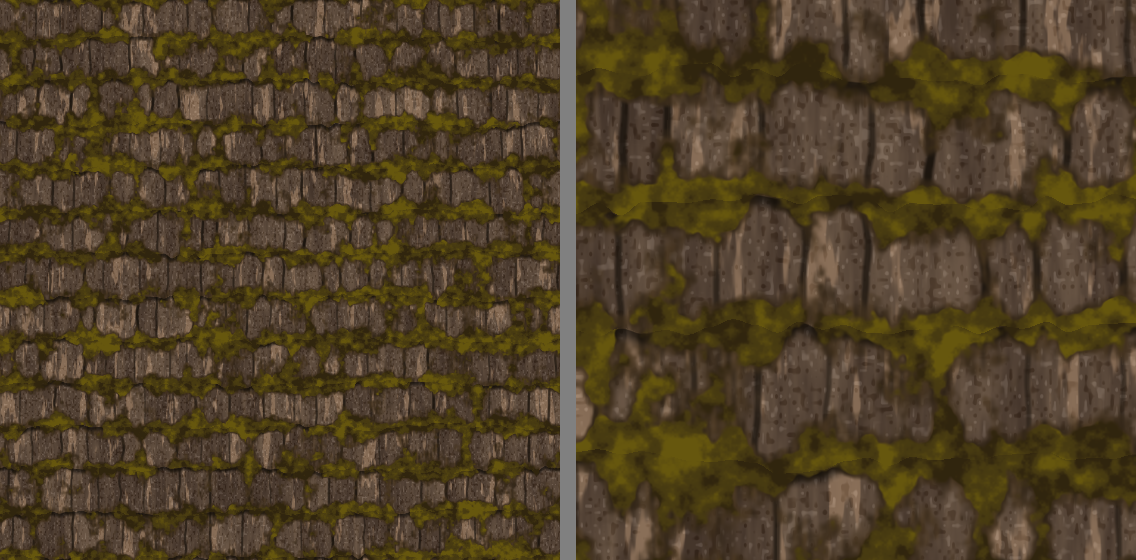
Left, the full canvas; right, a detail of the centre.
This texture is drawn by a Shadertoy shader. Its source:

```glsl
// Weathered wooden shingles in thirteen rows, overgrown with moss along the laps.

float hash(vec2 p) {
    vec3 q = fract(p.xyx * vec3(0.1031, 0.1030, 0.0973));
    q += dot(q, q.yzx + 33.33);
    return fract((q.x + q.y) * q.z);
}

// Value noise that wraps over the canvas; cells holds whole numbers.
float noise(vec2 p, vec2 cells) {
    p *= cells;
    vec2 i = floor(p), f = p - i;
    f = f * f * (3.0 - 2.0 * f);
    vec2 a = mod(i, cells), b = mod(i + 1.0, cells);
    float low = mix(hash(a + cells), hash(vec2(b.x, a.y) + cells), f.x);
    float high = mix(hash(vec2(a.x, b.y) + cells), hash(b + cells), f.x);
    return mix(low, high, f.y);
}

float fbm(vec2 p, vec2 cells) {
    float sum = 0.0, weight = 0.533;
    for (int k = 0; k < 4; k++) {
        sum += weight * noise(p, cells);
        cells *= 2.0;
        weight *= 0.5;
    }
    return sum;
}

void mainImage(out vec4 fragColor, in vec2 fragCoord) {
    vec2 p = fragCoord / iResolution.xy;

    // Rows with ragged, slightly wavy laps
    float y = p.y * 13.0 - 0.1;
    y += 0.16 * (noise(p, vec2(9.0, 13.0)) - 0.5) + 0.12 * (noise(p, vec2(75.0, 13.0)) - 0.5);
    float row = mod(floor(y), 13.0), rise = fract(y);
    float lap = min(rise, 1.0 - rise);

    // Shingles of uneven width: find the nearest joint and the shingle index
    float x = p.x * 19.0 + 7.0 * hash(vec2(row, 91.0));
    x += 0.07 * (noise(p, vec2(19.0, 50.0)) - 0.5);
    float cell = floor(x), shingle = cell, jointDist = 9.0, jointSeed = 0.0;
    for (float k = -1.0; k < 2.0; k++) {
        float seed = hash(vec2(mod(cell + k, 19.0), row + 40.0));
        float offset = x - (cell + k + 0.5 + 0.65 * (seed - 0.5));
        if (k == 0.0 && offset > 0.0) shingle = cell + 1.0;
        if (abs(offset) < jointDist) {
            jointDist = abs(offset);
            jointSeed = fract(seed * 37.0);
        }
    }
    float tone = hash(vec2(mod(shingle, 19.0), row + 70.0));

    // Wood: shingle tone, long grain, bleached streaks and pale flecks
    float grain = fbm(p, vec2(110.0, 14.0));
    float fiber = noise(p, vec2(330.0, 75.0));
    float speck = noise(p, vec2(380.0, 260.0));
    float light = 0.5 + 0.55 * (tone - 0.5) + 1.3 * (grain - 0.5) + 0.4 * (fiber - 0.5);
    vec3 wood = mix(vec3(0.27, 0.21, 0.17), vec3(0.41, 0.335, 0.27), clamp(light, 0.0, 1.0));
    float bleach = fbm(p + 0.37, vec2(85.0, 17.0)) + 0.16 * (tone - 0.5) + 0.15 * (fiber - 0.5);
    wood = mix(wood, vec3(0.57, 0.46, 0.365), 0.8 * smoothstep(0.6, 0.72, bleach));
    wood += 0.09 * smoothstep(0.7, 0.95, speck) - 0.07 * smoothstep(0.35, 0.1, speck);

    // Dark joints between shingles
    float gapWidth = 0.018 + 0.03 * jointSeed;
    float gap = 1.0 - smoothstep(gapWidth * 0.4, gapWidth + 0.03, jointDist);
    wood = mix(wood, vec3(0.10, 0.075, 0.05), gap * (0.45 + 0.5 * jointSeed));

    // Moss growth: thick on laps, running down some joints, gathered in patches
    float growth = 0.56 * exp(-pow(lap / 0.2, 2.0));
    growth += 0.33 * smoothstep(0.5, 0.75, jointSeed) * exp(-pow(jointDist / 0.17, 2.0));
    growth += 1.35 * (fbm(p, vec2(36.0, 32.0)) - 0.5);
    growth += 0.55 * (fbm(p + 0.21, vec2(5.0, 4.0)) - 0.5);
    growth += 0.12 * (noise(p, vec2(210.0)) - 0.5);

    // Damp, stained wood around the moss
    vec3 damp = vec3(0.235, 0.175, 0.105) * (0.75 + 0.5 * fiber);
    vec3 color = mix(wood, damp, 0.9 * smoothstep(0.06, 0.3, growth));

    // Shadow cast just under each lap
    color *= 1.0 - 0.5 * smoothstep(0.86, 0.97, rise) * smoothstep(1.0, 0.985, rise);

    // Moss tufts, from shaded brown green to lit yellow green
    float tuft = fbm(p + 0.63, vec2(95.0));
    float lit = 0.42 + 1.7 * (tuft - 0.5) + 0.7 * (growth - 0.5);
    lit += 1.1 * (fbm(p + 0.11, vec2(17.0, 19.0)) - 0.5) - 0.25 * smoothstep(0.88, 1.0, rise);
    vec3 moss = mix(vec3(0.19, 0.145, 0.055), vec3(0.28, 0.23, 0.068), smoothstep(0.0, 0.4, lit));
    moss = mix(moss, vec3(0.40, 0.34, 0.055), smoothstep(0.4, 0.95, lit));
    color = mix(color, moss, smoothstep(0.27, 0.38, growth));

    fragColor = vec4(clamp(color, 0.0, 1.0), 1.0);
}
```
